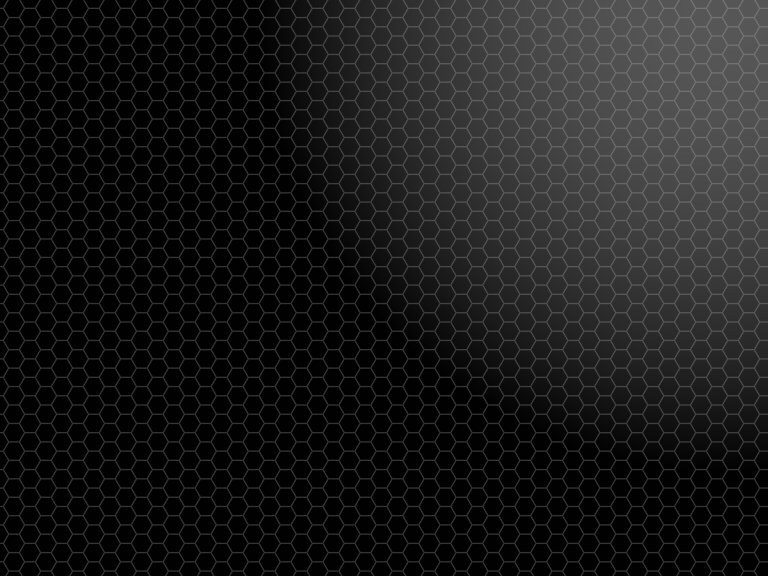
Give the GLSL for this pattern, as a Shadertoy shader.

```glsl
// Lengths are fractions of the canvas height.
const float ROW_PITCH = 1.0 / 31.22;
const vec2 GRID_ORIGIN = vec2(0.0243, 0.0246);
const float LINE_WIDTH = 0.0023;
const vec3 LINE_COLOR = vec3(0.75);
const float LINE_OPACITY = 0.27;

const vec3 BASE_COLOR = vec3(0.004);
const vec3 GLOW_COLOR = vec3(0.335);
const vec2 GLOW_CENTER = vec2(1.268, 1.0);
const float GLOW_RADIUS = 0.82;

const float SQRT3 = 1.7320508;

// Offset from the nearest centre of a flat-topped hexagon grid with unit row pitch.
vec2 hexCell(vec2 p) {
    vec2 period = vec2(SQRT3, 1.0);
    vec2 a = mod(p + 0.5 * period, period) - 0.5 * period;
    vec2 b = mod(p, period) - 0.5 * period;
    return dot(a, a) < dot(b, b) ? a : b;
}

// Distance from a point inside a cell to its nearest side.
float hexEdgeDistance(vec2 cell) {
    vec2 q = abs(cell);
    return 0.5 - max(q.y, dot(q, vec2(0.5 * SQRT3, 0.5)));
}

// Fraction of a pixel covered by a line at distance d.
float lineCoverage(float d, float width, float pixel) {
    float upper = min(d + 0.5 * width, 0.5 * pixel);
    float lower = max(d - 0.5 * width, -0.5 * pixel);
    return clamp((upper - lower) / pixel, 0.0, 1.0);
}

// Round light that falls off faster towards its rim.
vec3 background(vec2 p) {
    float r = distance(p, GLOW_CENTER) / GLOW_RADIUS;
    return BASE_COLOR + GLOW_COLOR * max(1.0 - r * r, 0.0);
}

void mainImage(out vec4 fragColor, in vec2 fragCoord) {
    float pixel = 1.0 / iResolution.y;
    vec2 p = fragCoord * pixel;

    // Honeycomb outline over the lit ground
    vec2 cell = hexCell((p - GRID_ORIGIN) / ROW_PITCH);
    float d = hexEdgeDistance(cell) * ROW_PITCH;
    float line = lineCoverage(d, LINE_WIDTH, pixel);

    vec3 color = mix(background(p), LINE_COLOR, LINE_OPACITY * line);
    fragColor = vec4(color, 1.0);
}
```
